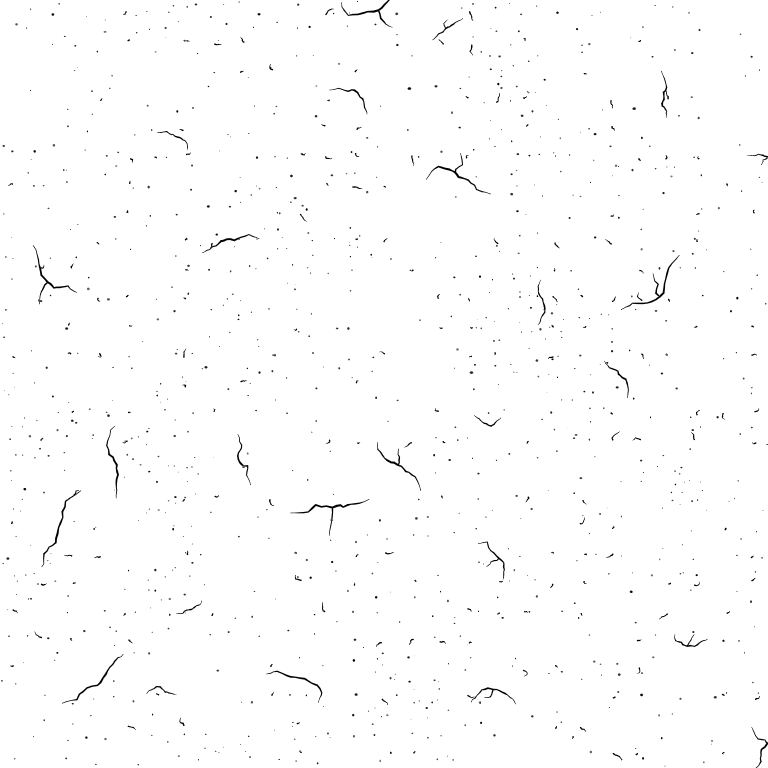
Write a Shadertoy shader that draws this texture.

```glsl
// Distressed white surface with sparse hairline cracks, short flecks and dust.
// Cracks and flecks are tapered random walks scattered on jittered grids;
// dust is drawn as tiny dots whose density follows a soft value noise.

const vec3 PAPER = vec3(1.0);
const vec3 INK = vec3(0.0);
const float CRACK_GRID = 5.4;        // crack cells per canvas height
const float CRACK_CHANCE = 0.88;
const float CRACK_WIDTH = 0.00125;   // half width at the crack centre
const float CRACK_REACH = 0.085;     // farthest extent from the centre
const float BRANCH_CHANCE = 0.45;
const float FLECK_GRID = 27.0;
const float FLECK_CHANCE = 0.27;
const float FLECK_WIDTH = 0.0009;
const float COARSE_DUST_GRID = 38.0;
const float FINE_DUST_GRID = 85.0;
const float CLUSTER_SCALE = 9.0;
const float TAU = 6.2831853;

vec3 hash3(vec2 p) {
    vec3 q = fract(p.xyx * vec3(0.1031, 0.1030, 0.0973));
    q += dot(q, q.yxz + 33.33);
    return fract((q.xxy + q.yzz) * q.zyx);
}

float valueNoise(vec2 p) {
    vec2 i = floor(p), f = fract(p);
    f = f * f * (3.0 - 2.0 * f);
    return mix(mix(hash3(i).x, hash3(i + vec2(1, 0)).x, f.x),
               mix(hash3(i + vec2(0, 1)).x, hash3(i + vec2(1, 1)).x, f.x), f.y);
}

// Distance to a segment whose half width runs from wa to wb
float taperedSegment(vec2 p, vec2 a, vec2 b, float wa, float wb) {
    vec2 ab = b - a;
    float h = clamp(dot(p - a, ab) / dot(ab, ab), 0.0, 1.0);
    return length(p - a - ab * h) - mix(wa, wb, h);
}

// Random walk from the origin: a steady curl, broad kinks and fine wobble
float walk(vec2 p, float heading, float reach, float width, float curl, int steps, vec2 seed) {
    float d = 1.0;
    vec2 a = vec2(0.0);
    float wa = width;
    for (int i = 0; i < steps; i++) {
        float t = float(i + 1) / float(steps);
        float kink = hash3(seed + float(i / 3) * 3.7 + 11.0).x - 0.5;
        vec3 r = hash3(seed + float(i) * 1.9 + 51.0);
        float angle = heading + curl * t + 1.3 * kink * step(0.3, t) + 0.75 * (r.x - 0.5);
        vec2 b = a + vec2(cos(angle), sin(angle)) * reach / float(steps) * (0.7 + 0.6 * r.y);
        float wb = width * mix(1.0, 0.25, t * t) * (0.65 + 0.5 * r.z);
        d = min(d, taperedSegment(p, a, b, wa, wb));
        a = b;
        wa = wb;
    }
    return d;
}

// Large cracks: two opposed arms, sometimes with side branches
float cracks(vec2 uv) {
    float d = 1.0;
    vec2 home = floor(uv * CRACK_GRID);
    for (int y = -1; y <= 1; y++)
    for (int x = -1; x <= 1; x++) {
        vec2 cell = home + vec2(x, y);
        vec2 seed = cell * 7.0 + 131.0;
        vec3 place = hash3(seed);
        vec3 form = hash3(seed + 3.3);
        vec3 bend = hash3(seed + 5.9);
        vec2 p = uv - (cell + 0.1 + 0.8 * place.xy) / CRACK_GRID;
        if (place.z > CRACK_CHANCE || length(p) > CRACK_REACH) continue;
        float heading = form.x * TAU;
        float reach = mix(0.020, 0.062, form.y);
        float width = CRACK_WIDTH * mix(0.7, 1.1, form.y);
        vec2 curl = (bend.xy - 0.5) * 2.2;
        d = min(d, walk(p, heading, reach, width, curl.x, 9, seed + 17.0));
        d = min(d, walk(p, heading + 2.7 + bend.z, reach * 0.85, width, curl.y, 9, seed + 29.0));
        if (form.z < BRANCH_CHANCE) {
            float side = heading + mix(1.1, 1.9, bend.z);
            d = min(d, walk(p, side, reach * 0.55, width * 0.8, -curl.x, 6, seed + 43.0));
        }
    }
    return d;
}

// Small hooks and dashes, each kept inside its own cell
float flecks(vec2 uv) {
    vec2 cell = floor(uv * FLECK_GRID);
    vec2 seed = cell * 3.0 + 517.0;
    vec3 place = hash3(seed);
    vec3 form = hash3(seed + 1.7);
    if (place.z > FLECK_CHANCE) return 1.0;
    vec2 p = uv - (cell + 0.4 + 0.2 * place.xy) / FLECK_GRID;
    float reach = mix(0.003, 0.014, form.y * form.y * form.y);
    return walk(p, form.x * TAU, reach, FLECK_WIDTH, (form.z - 0.5) * 5.0, 5, seed + 9.0);
}

// One dot per cell at most; returns ink coverage with a random strength
float dust(vec2 uv, float grid, float chance, float smallest, float largest, float pixel) {
    vec2 cell = floor(uv * grid);
    vec3 place = hash3(cell + grid * 3.0);
    vec3 form = hash3(cell + grid * 5.0 + 0.5);
    vec2 p = uv - (cell + 0.15 + 0.7 * place.xy) / grid;
    p.x *= mix(0.75, 1.3, form.y);
    float d = length(p) - mix(smallest, largest, form.x * form.x);
    return step(place.z, chance) * mix(0.45, 1.0, sqrt(form.z)) * clamp(0.5 - d / pixel, 0.0, 1.0);
}

void mainImage(out vec4 fragColor, in vec2 fragCoord) {
    vec2 uv = fragCoord / iResolution.y;
    float pixel = 1.0 / iResolution.y;
    float cluster = smoothstep(0.5, 0.95, valueNoise(uv * CLUSTER_SCALE + 40.0));

    float lines = min(cracks(uv), flecks(uv));
    float ink = clamp(0.5 - lines / pixel, 0.0, 1.0);
    ink = max(ink, dust(uv, COARSE_DUST_GRID, 0.36 + 0.25 * cluster, 0.0007, 0.0017, pixel));
    ink = max(ink, dust(uv, FINE_DUST_GRID, 0.02 + 0.16 * cluster, 0.0004, 0.0012, pixel));
    fragColor = vec4(mix(PAPER, INK, ink), 1.0);
}
```
